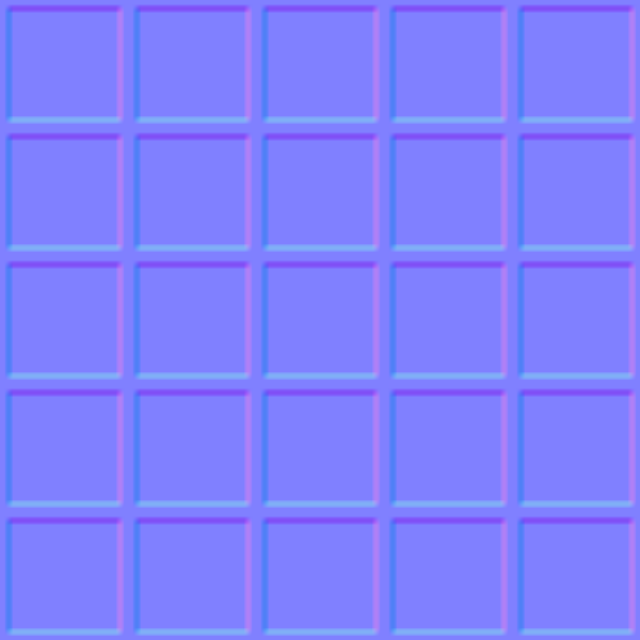
Give the GLSL for this texture map, as a Shadertoy shader.

```glsl
// Tangent-space normal map of a square grid of raised, bevelled tiles
#define TILES 5.0                    // repeats across and down
#define EDGE 0.065                   // bevel centre, from cell border, in cells
#define BEVEL 0.070                  // bevel width, in cells
#define TILT 0.38                    // sideways normal at the steepest point
#define OFFSET vec2(0.004, -0.002)   // shift of the grid, in cells
#define GREEN_SIGN -1.0              // -1: green points down, +1: green points up

// Normal of one tile, with p running from -0.5 to 0.5 across the cell
vec3 tileNormal(vec2 p) {
    vec2 borderDist = 0.5 - abs(p);
    vec2 t = clamp((borderDist - EDGE) / BEVEL + 0.5, 0.0, 1.0);

    // Height is the product of two smooth ramps, so corners fade evenly
    vec2 rise = t * t * (3.0 - 2.0 * t);
    vec2 slope = 4.0 * t * (1.0 - t);

    vec2 tilt = TILT * sign(p) * slope * rise.yx;
    tilt.y *= GREEN_SIGN;
    return vec3(tilt, sqrt(max(0.0, 1.0 - dot(tilt, tilt))));
}

void mainImage(out vec4 fragColor, in vec2 fragCoord) {
    vec2 uv = fragCoord / iResolution.xy;
    vec2 cell = fract(uv * TILES - OFFSET) - 0.5;

    // Pack the normal into colour
    fragColor = vec4(0.5 + 0.5 * tileNormal(cell), 1.0);
}
```
